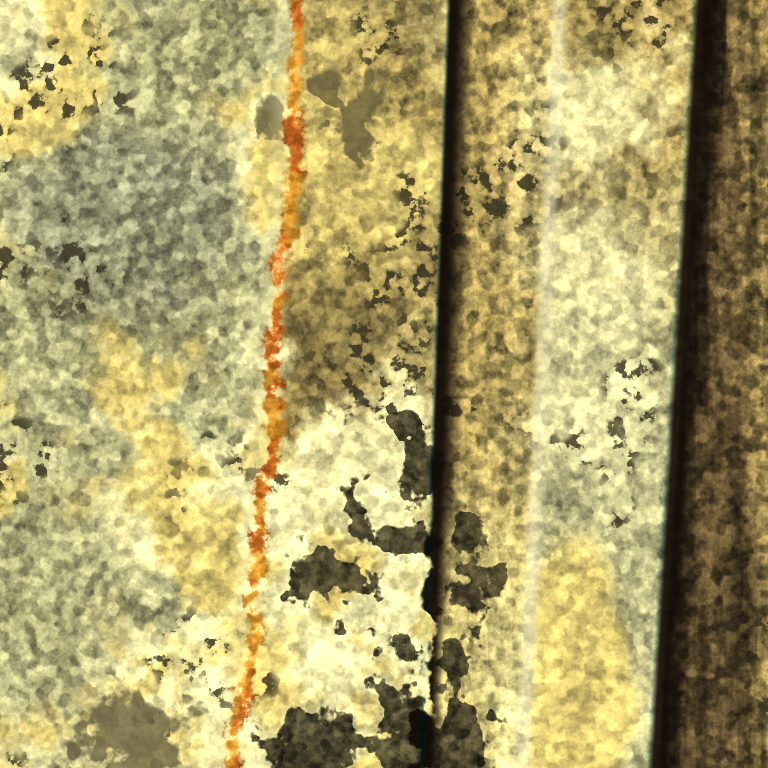
This texture is drawn by a three.js fragment shader. Its source:

```glsl
// Weathered metal siding: peeling cream paint, a rusty seam and dark folded grooves.
// Slanted distance fields place the folds; layered smooth cellular noise frays
// the edges of soft elliptical stains and adds the grit.
#define CREAM vec3(0.96, 0.93, 0.67)
#define YELLOW vec3(0.93, 0.84, 0.48)
#define OLIVE vec3(0.64, 0.56, 0.32)
#define SLATE vec3(0.67, 0.66, 0.47)
#define UMBER vec3(0.34, 0.28, 0.17)
#define SOOT vec3(0.22, 0.20, 0.13)
#define SHADOW vec3(0.07, 0.045, 0.03)
#define RUST vec3(0.95, 0.63, 0.18)
#define FRAY 2.4
#define GRAIN 0.95

varying vec2 vUv;

vec3 hash3(vec2 p) {
  vec3 q = fract(p.xyx * vec3(0.1031, 0.1030, 0.0973));
  q += dot(q, q.yxz + 33.33);
  return fract((q.xxy + q.yzz) * q.zyx);
}

// x: distance to the nearest cell point, y: cell tones blended smoothly
vec2 cells(vec2 p) {
  vec2 id = floor(p), f = fract(p);
  float nearest = 2.0, tone = 0.0, total = 0.0;
  for (int y = -1; y <= 1; y++)
    for (int x = -1; x <= 1; x++) {
      vec2 o = vec2(float(x), float(y));
      vec3 h = hash3(id + o + 50.0);
      vec2 d = o + h.xy - f;
      float d2 = dot(d, d), w = exp(-7.0 * d2);
      nearest = min(nearest, d2);
      tone += w * h.z;
      total += w;
    }
  return vec2(sqrt(nearest), tone / total);
}

// Layered cell tones, centred near zero
float mottle(vec2 p) {
  float sum = -0.47, amp = 0.5;
  for (int i = 0; i < 4; i++) {
    sum += amp * cells(p).y;
    p = mat2(1.6, 1.2, -1.2, 1.6) * p + 7.3;
    amp *= 0.5;
  }
  return sum;
}

// Positive inside an ellipse, 1 at its centre
float blob(vec2 p, float x, float y, float rx, float ry) {
  return 1.0 - length((p - vec2(x, y)) / vec2(rx, ry));
}

float soft(float d, float width) { return smoothstep(-width, width, d); }

void main() {
  vec2 p = vUv;
  float n = mottle(p * 10.0 + 3.0);
  float flake = mottle(p * 30.0 + 11.0);
  float fine = mottle(p * 85.0);
  float streak = mottle(vec2(p.x * 55.0, p.y * 4.0)) * 0.7 + 0.3 * fine;
  float fray = FRAY * n + 0.9 * flake;
  vec2 q = p + 0.03 * vec2(n, flake);

  // Signed horizontal distances to the four folds
  float rustD = p.x - (0.303 + 0.140 * p.y - 0.055 * p.y * p.y);
  float seamD = p.x - (0.557 + 0.036 * p.y);
  float ridgeD = p.x - (0.684 + 0.048 * p.y);
  float grooveD = p.x - (0.857 + 0.060 * p.y);

  // Left sheet: grey wear through yellow paint
  vec3 paint = mix(YELLOW, CREAM, soft(n + 0.5 * flake + 0.01, 0.16));
  float wear = max(blob(q, 0.20, 0.70, 0.19, 0.22), blob(q, 0.05, 0.22, 0.10, 0.19));
  wear = max(wear, max(blob(q, 0.25, 0.95, 0.16, 0.15), blob(q, 0.07, 0.56, 0.10, 0.13)));
  wear = max(wear, max(blob(q, 0.13, 0.41, 0.05, 0.045), blob(q, 0.26, 0.46, 0.07, 0.04)) - 0.15);
  wear = max(wear, blob(q, 0.20, 0.22, 0.04, 0.04));
  wear -= 0.8 * max(0.0, blob(q, 0.34, 0.79, 0.07, 0.16));
  vec3 worn = mix(SLATE, SLATE * vec3(0.83, 0.85, 0.92), soft(blob(q, 0.17, 0.69, 0.13, 0.12) + n, 0.35));
  vec3 col = mix(paint, worn, 0.93 * soft(wear + 0.6 * fray, 0.28));

  // Second sheet: olive above, bright peeling paint below
  float pale = 0.47 + 0.15 * (p.x - 0.46) - p.y;
  vec3 sheet = mix(OLIVE, SLATE, 0.4 * soft(n, 0.2));
  sheet = mix(sheet, YELLOW * 0.93, 0.85 * soft(blob(q, 0.46, 0.79, 0.11, 0.19) + 0.7 * fray, 0.35));
  sheet = mix(sheet, OLIVE * 0.78, 0.75 * soft(blob(q, 0.42, 0.56, 0.08, 0.09) + 0.5 * fray, 0.3));
  sheet = mix(sheet, paint, soft(pale + 0.10 * fray, 0.04));
  sheet = mix(sheet, CREAM * 1.05, 0.85 * soft(blob(q, 0.46, 0.38, 0.14, 0.12) + 0.7 * fray, 0.3));
  col = mix(col, sheet, soft(rustD, 0.004));

  // Folded strip and the sheet beyond its ridge
  vec3 strip = mix(mix(YELLOW, CREAM, 0.3) * 0.96, OLIVE * 1.06, soft(p.y - 0.30 + 0.15 * fray, 0.16));
  strip = mix(strip, CREAM * 0.95, 0.55 * smoothstep(-0.10, 0.0, ridgeD) * soft(n + 0.3 * flake, 0.3));
  col = mix(col, strip * (1.0 + 0.7 * streak), soft(seamD, 0.003));
  vec3 beyond = mix(mix(SLATE, CREAM, 0.35), OLIVE * 1.06, soft(p.y - 0.68 + 0.3 * n, 0.2));
  float lit = max(blob(q, 0.76, 0.52, 0.09, 0.22), 0.3 * blob(q, 0.75, 0.90, 0.06, 0.14));
  beyond = mix(beyond, CREAM * 0.96, 0.8 * soft(lit + 0.7 * fray, 0.4));
  beyond = mix(beyond, YELLOW * 0.98, soft(blob(q, 0.74, 0.10, 0.08, 0.22) + 0.3 * fray, 0.2));
  col = mix(col, beyond, soft(ridgeD, 0.004));
  vec3 fold = mix(UMBER, OLIVE * 0.9, 0.65 * soft(p.x - 0.975 + 0.1 * n, 0.03));
  col = mix(col, fold * (1.0 + 1.6 * streak), soft(grooveD, 0.004));

  // Grit, stronger on bare metal, and scattered pits
  float bare = smoothstep(0.95, 0.6, col.r) * 0.5 + 0.75;
  col *= 1.0 + GRAIN * bare * fine + 0.35 * flake + 0.2 * n;
  float pit = 1.0 - smoothstep(0.1, 0.3, cells(p * 30.0).x + 1.5 * fine);
  col = mix(col, SOOT, 0.8 * pit * smoothstep(0.07, 0.17, mottle(p * 7.0 + 19.0)));

  // Faded smudges, then flaked dark stains
  float smudge = max(blob(q, 0.425, 0.89, 0.04, 0.035), blob(q, 0.475, 0.84, 0.03, 0.06));
  smudge = max(smudge, max(blob(q, 0.17, 0.04, 0.075, 0.06), blob(q, 0.355, 0.84, 0.02, 0.03)));
  col = mix(col, SOOT * 1.6, 0.75 * soft(smudge - 0.2 + 2.5 * flake, 0.2));
  float stain = max(blob(q, 0.43, 0.255, 0.055, 0.045), blob(q, 0.465, 0.31, 0.022, 0.05));
  stain = max(stain, max(blob(q, 0.40, 0.03, 0.055, 0.05), blob(q, 0.55, 0.38, 0.025, 0.06)));
  stain = max(stain, max(blob(q, 0.505, 0.45, 0.045, 0.018), blob(q, 0.525, 0.30, 0.035, 0.017)));
  stain = max(stain, max(blob(q, 0.613, 0.24, 0.028, 0.09), blob(p, 0.60, 0.05, 0.034, 0.17)));
  stain = max(stain, max(blob(q, 0.54, 0.04, 0.045, 0.12), blob(q, 0.49, 0.375, 0.02, 0.015)));
  col = mix(col, SOOT * (1.15 + 2.0 * fine + streak), 0.92 * soft(stain - 0.22 + 3.0 * flake, 0.13));

  // Rust line of uneven width with deeper beads
  float swell = mottle(vec2(3.0, p.y * 16.0));
  float rust = 1.0 - smoothstep(0.002, 0.012 + 0.02 * swell, abs(rustD + 0.03 * n) + 0.03 * fine);
  float bead = soft(mottle(vec2(8.0, p.y * 13.0)) + flake - 0.10, 0.08);
  col = mix(col, CREAM, 0.35 * (1.0 - smoothstep(0.0, 0.025, abs(rustD + 0.014))));
  col = mix(col, RUST * mix(vec3(1.0), vec3(0.9, 0.65, 0.6), bead) * (1.0 + fine), 0.9 * rust);

  // Lit ridge, then the two shadowed grooves
  float glint = 1.0 - smoothstep(0.002, 0.016, abs(ridgeD + 0.003) + 0.01 * streak);
  col = mix(col, vec3(0.93, 0.90, 0.70) * (1.0 + 0.4 * fine), 0.75 * glint);
  float low = 1.0 - smoothstep(0.1, 0.45, p.y);
  float seam = soft(seamD + 0.009 + 0.06 * low * flake, 0.004) * (1.0 - smoothstep(0.0, 0.034 - 0.014 * low, seamD));
  col = mix(col, SHADOW, 0.96 * seam);
  float groove = soft(grooveD + 0.011, 0.006) * (1.0 - smoothstep(0.003, 0.042, grooveD + 0.02 * streak));
  col = mix(col, SHADOW, 0.92 * groove);
  float fringe = 1.0 - smoothstep(0.0, 0.004, min(abs(seamD + 0.009), abs(grooveD + 0.013)));
  col += fringe * vec3(-0.08, 0.02, 0.04);

  gl_FragColor = vec4(clamp(col, 0.0, 1.0), 1.0);
}
```
